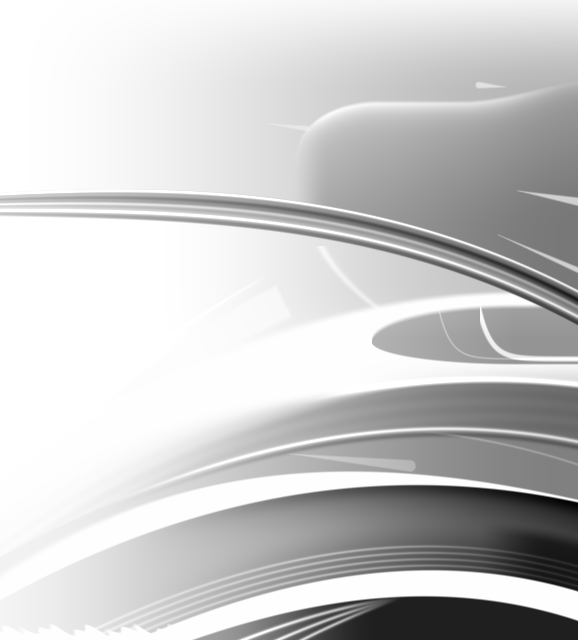
Write a Shadertoy shader that draws this background.

```glsl
// Monochrome backdrop of glossy, sweeping ribbons under a pale, hazy sky.

// Ribbon edges: heights at x = 0, 1/3, 2/3 and 1
const vec4 RAIL_TOP     = vec4(0.698, 0.701, 0.659, 0.547);
const vec4 RAIL_BOTTOM  = vec4(0.663, 0.652, 0.607, 0.492);
const vec4 SHEET_TOP    = vec4(0.245, 0.427, 0.523, 0.540);
const vec4 SHADE_TOP    = vec4(0.140, 0.310, 0.392, 0.395);
const vec4 SEAM         = vec4(0.130, 0.262, 0.326, 0.310);
const vec4 WHITE_TOP    = vec4(0.100, 0.234, 0.262, 0.219);
const vec4 DARK_TOP     = vec4(0.062, 0.190, 0.241, 0.215);
const vec4 LOWER_TOP    = vec4(-0.107, 0.036, 0.106, 0.076);
const vec4 LOWER_BOTTOM = vec4(-0.130, 0.000, 0.066, 0.030);
const float WHITE = 0.995;
const float CRISP = 0.002;

// Cubic through four evenly spaced heights
float arc(float x, vec4 h) {
    float s = 3.0 * x, a = s - 1.0, b = s - 2.0, c = s - 3.0;
    return dot(h, vec4(-a * b * c / 6.0, s * b * c / 2.0, -s * a * c / 2.0, s * a * b / 6.0));
}

float below(float v, float edge, float soft) {
    return 1.0 - smoothstep(edge - soft, edge + soft, v);
}

float bump(float v, float center, float width) {
    float d = (v - center) / width;
    return exp(-d * d);
}

// Streak that widens from a to b
float sliver(vec2 p, vec2 a, vec2 b, float width) {
    vec2 d = b - a;
    float t = clamp(dot(p - a, d) / dot(d, d), 0.0, 1.0);
    return below(length(p - a - d * t), width * t, CRISP);
}

float sky(float x, float y) {
    float tone = 1.0 - 0.29 * smoothstep(0.0, 1.0, x) * smoothstep(-0.05, 0.15, 1.0 - y);
    // Rounded dark dome with a lit rim
    float t = 1.0 - clamp((x - 0.515) / 0.14, 0.0, 1.0);
    float rim = 0.76 + 0.08 * sqrt(1.0 - t * t) + 0.035 * smoothstep(0.8, 1.05, x);
    float depth = max(rim - y, 0.0);
    float dome = 0.75 - 0.16 * smoothstep(0.5, 1.0, x) - 0.12 * smoothstep(0.0, 0.22, depth);
    dome += 0.3 * exp(-depth / 0.016) * (1.0 - 0.5 * smoothstep(0.85, 1.0, x));
    tone = mix(tone, dome, below(y, rim, 0.004) * smoothstep(0.5, 0.57, x));
    // Stray glints
    vec2 p = vec2(x, y);
    float glint = sliver(p, vec2(0.895, 0.702), vec2(1.03, 0.68), 0.008);
    glint += sliver(p, vec2(0.862, 0.633), vec2(1.03, 0.566), 0.005);
    glint += sliver(p, vec2(0.875, 0.864), vec2(0.828, 0.867), 0.005);
    glint += sliver(p, vec2(0.46, 0.807), vec2(0.532, 0.799), 0.004);
    return mix(tone, 0.93, 0.75 * min(glint, 1.0));
}

// Glossy bands across the rail, t from top to bottom
float rail(float t, float x) {
    float tone = mix(0.86, 0.5, x) + 0.03 * sin(t * 40.0);
    tone -= mix(0.12, 0.38, x) * (bump(t, 0.3, 0.13) + 0.8 * bump(t, 1.0, 0.14));
    return tone + 0.4 * bump(t, 0.04, 0.05) + 0.15 * bump(t, 0.48, 0.05) + 0.45 * bump(t, 0.76, 0.05);
}

// Pale hollow with a faint petal and a curved thread
float hollow(float x, float y) {
    float tone = 1.0 - 0.23 * smoothstep(0.25, 0.9, x) * smoothstep(0.32, 0.56, y);
    float q = (x - 0.16) / 0.32, d = 0.616 - y;
    float crest = 0.355 + 0.25 * q - 0.05 * q * q;
    float petal = below(y, crest, 0.004) * (1.0 - below(y, 0.355 + 0.14 * q, 0.006));
    petal *= below(x, 0.442 + 0.566 * d, 0.004) * step(0.0, q);
    tone = mix(tone, 0.99, 0.65 * petal);
    tone += 0.025 * bump(y, crest + 0.022, 0.003) * step(0.0, q) * below(x, 0.45, 0.02);
    return tone + 0.08 * bump(x, 0.555 + 0.56 * d + 4.6 * d * d, 0.007) * step(0.0, d);
}

// White sheet holding a grey lens with bright hooks
float sheet(float x, float y) {
    float tone = WHITE - 0.12 * smoothstep(0.6, 1.0, x) * bump(y, 0.405, 0.02);
    float t = clamp((x - 0.643) / 0.25, 0.0, 1.0), r = sqrt(t * (2.0 - t));
    float lens = below(y, 0.466 + 0.055 * r, 0.005) * (1.0 - below(y, 0.466 - 0.035 * r, CRISP));
    float inner = mix(0.7, 0.58, t) + 0.9 * max(y - 0.47, 0.0);
    for (float i = 0.0; i < 2.0; i++) {
        float tip = 0.76 + 0.07 * i;
        float bend = 0.075 * exp(-max(x - tip, 0.0) / 0.02);
        float d = abs(y - 0.439 - bend) / sqrt(1.0 + bend * bend * 2500.0);
        inner += 0.17 * (1.0 + i) * below(d, 0.001 + 0.003 * i, CRISP) * step(tip, x);
    }
    return mix(tone, inner, lens * step(0.643, x));
}

void mainImage(out vec4 fragColor, in vec2 fragCoord) {
    vec2 p = fragCoord / iResolution.xy;
    float x = p.x, y = p.y;

    // Sky, rail and hollow
    float top = arc(x, RAIL_TOP), base = arc(x, RAIL_BOTTOM);
    float upper = mix(sky(x, y), rail((top - y) / (top - base), x), below(y, top, CRISP));
    float tone = mix(hollow(x, y), sheet(x, y), below(y, arc(x, SHEET_TOP), mix(0.012, 0.004, x)));

    // Grey ribbon, soft on the left and crisp on the right
    float edge = arc(x, SHADE_TOP);
    float grey = mix(0.97, 0.41, smoothstep(0.0, 1.05, x)) + 0.012 * sin((edge - y) * 260.0);
    tone = mix(tone, grey, below(y, edge, mix(0.07, 0.004, smoothstep(0.0, 0.75, x))));
    tone += 0.2 * bump(y, edge + 0.004, 0.004) * smoothstep(0.5, 0.7, x);

    // Seam, panel and white ribbon
    edge = arc(x, SEAM);
    float panel = mix(0.95, 0.5, smoothstep(0.0, 1.0, x));
    panel += 0.12 * sliver(p, vec2(0.5, 0.291), vec2(0.71, 0.272), 0.009);
    panel += 0.12 * bump(y, edge - 0.12 * (x - 0.7), 0.002) * smoothstep(0.72, 0.8, x);
    tone = mix(tone, panel, below(y, edge, 0.003));
    tone += smoothstep(0.15, 0.6, x) * (0.4 * bump(y, edge, 0.003) - 0.15 * bump(y, edge - 0.009, 0.004));
    tone = mix(tone, WHITE, below(y, arc(x, WHITE_TOP), mix(0.008, CRISP, smoothstep(0.0, 0.4, x))));

    // Dark ribbon with fine streaks along its lower side
    edge = arc(x, DARK_TOP);
    float lower = arc(x, LOWER_TOP), s = (edge - y) / (edge - lower);
    float dark = mix(0.96, 0.13, smoothstep(-0.05, 1.1, x));
    dark += smoothstep(0.2, 0.6, x) * (0.1 * bump(s, 0.45, 0.25) - 0.15 * bump(s, 0.0, 0.12));
    dark = mix(dark, 0.06, 0.8 * smoothstep(0.82, 0.95, x) * smoothstep(0.35, 0.55, s));
    for (float i = 0.0; i < 4.0; i++)
        dark += mix(0.07, 0.22, bump(x, 0.62, 0.25)) * bump(s, 0.72 + 0.075 * i, 0.016);
    tone = mix(tone, dark, below(y, edge, CRISP));
    tone = mix(tone, WHITE, below(y, lower, CRISP));

    // Dark base with strokes fanning to the left
    edge = arc(x, LOWER_BOTTOM);
    float ground = mix(0.62, 0.12, smoothstep(0.35, 0.66, x));
    for (float i = 1.0; i < 4.0; i++)
        ground += 0.55 * bump(y, edge - 0.09 * i * (0.7 - x), 0.003) * below(x, 0.64, 0.06);
    tone = mix(tone, ground, below(y, edge, CRISP));

    // Ragged white spray in the lower left corner
    float ragged = 0.016 + 0.005 * sin(x * 90.0) + 0.004 * sin(x * 217.0 + y * 300.0);
    tone = mix(tone, WHITE, below(y, ragged, 0.003) * below(x, 0.3, 0.03));

    tone = mix(upper, tone, below(y, base, CRISP));
    fragColor = vec4(vec3(clamp(tone, 0.0, 1.0)), 1.0);
}
```
